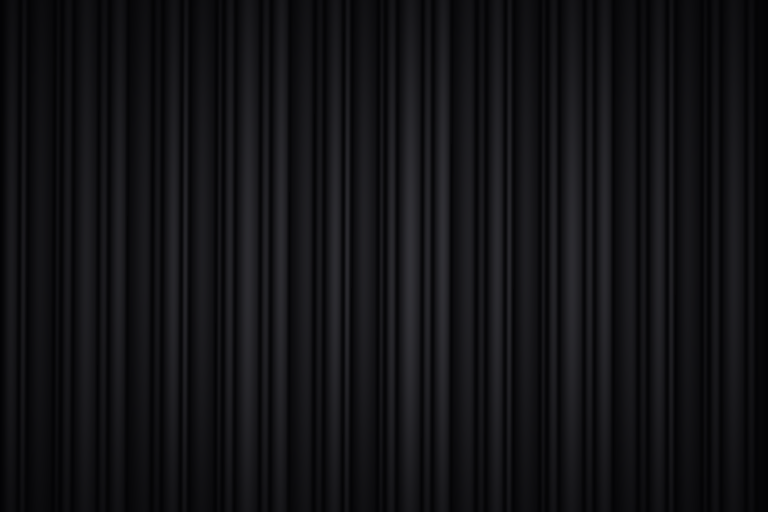
This texture is drawn by a Shadertoy shader. Its source:

```glsl
const int FOLDS = 10;            // folds in one repeat
const float PERIOD = 0.2109;     // repeat width, as a share of the canvas
const float START = -0.0694;     // left edge of the first repeat
const float CREASE = 0.0045;     // half width of the groove between folds
const float CREASE_LIGHT = 0.25; // light left inside a groove
const float LEAN = 0.003;        // sideways drift of the cloth over its height
const float WEAR = 0.07;         // uneven light between repeats
const vec2 GLOW_CENTER = vec2(0.52, 0.5);
const vec2 GLOW_FALLOFF = vec2(2.5, 3.1);
const vec3 SHADOW = vec3(0.012, 0.012, 0.018);
const vec3 LIGHT = vec3(0.188, 0.186, 0.206);

// Relative width, brightness and highlight position of each fold
const float WIDTHS[FOLDS] = float[](18.6, 24.7, 10.0, 18.7, 8.6, 26.0, 7.4, 12.0, 24.6, 10.7);
const float LEVELS[FOLDS] = float[](1.0, 0.70, 0.58, 0.95, 0.88, 0.66, 0.55, 0.84, 1.0, 0.78);
const float PEAKS[FOLDS] = float[](0.55, 0.72, 0.55, 0.60, 0.50, 0.48, 0.50, 0.55, 0.52, 0.55);

// Light on one fold: t runs across it, edge is the distance to its nearest side
float foldLight(float t, float edge, float level, float peak) {
    float rise = mix(0.28, 1.0, smoothstep(0.0, peak, t));
    float fall = mix(1.0, 0.5, smoothstep(peak, 1.0, t));
    float soft = max(CREASE, 1.5 / iResolution.x);
    float groove = mix(CREASE_LIGHT, 1.0, smoothstep(0.0, soft, edge));
    return level * rise * fall * groove;
}

// Find the fold under x and shade it
float curtain(float x) {
    float total = 0.0;
    for (int i = 0; i < FOLDS; i++) total += WIDTHS[i];

    float local = fract((x - START) / PERIOD) * PERIOD;
    float left = 0.0;
    float light = 0.0;
    for (int i = 0; i < FOLDS; i++) {
        float width = WIDTHS[i] / total * PERIOD;
        float offset = local - left;
        if (offset >= 0.0 && offset < width) {
            float edge = min(offset, width - offset);
            light = foldLight(offset / width, edge, LEVELS[i], PEAKS[i]);
        }
        left += width;
    }
    return light;
}

// Slow unevenness from layered sines
float unevenness(vec2 p) {
    return 0.6 * sin(p.x * 23.0 + 2.0 * sin(p.y * 3.0))
         + 0.4 * sin(p.x * 61.0 - p.y * 4.0 + 1.3);
}

void mainImage(out vec4 fragColor, in vec2 fragCoord) {
    vec2 uv = fragCoord / iResolution.xy;

    // Folds with a slight drift that grows toward the sides
    float drift = LEAN * (0.5 - uv.y) * (1.0 - uv.x);
    float light = curtain(uv.x + drift);
    light *= 1.0 + WEAR * unevenness(uv);

    // Central glow and dark side borders
    vec2 away = uv - GLOW_CENTER;
    light *= exp(-dot(GLOW_FALLOFF, away * away));
    light *= smoothstep(-0.004, 0.012, uv.x) * smoothstep(1.0, 0.975, uv.x);

    fragColor = vec4(mix(SHADOW, LIGHT, light), 1.0);
}
```
